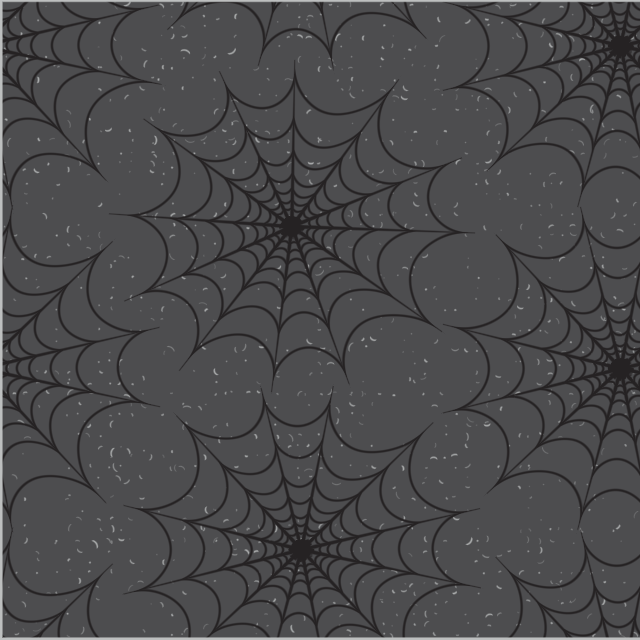
Reproduce this pattern procedurally as a Shadertoy shader.

```glsl
// Charcoal fabric of staggered spider webs, worn with pale flecks.

const vec3 GROUND = vec3(0.302, 0.302, 0.310);
const vec3 THREAD = vec3(0.145, 0.133, 0.137);
const vec3 FLECK  = vec3(0.72, 0.73, 0.73);
const vec3 MARGIN = vec3(0.74, 0.75, 0.75);

const vec2  PERIOD = vec2(1.0, 1.008);
const int   WEBS = 4;
const int   RAYS = 12;
const int   RINGS = 7;
const float REACH_UPRIGHT = 0.260;   // ray length near the vertical
const float REACH_LEVEL = 0.286;     // ray length elsewhere
const float RING_OUTER = 0.93;       // outer ring, share of ray length
const float RING_RATIO = 0.715;
const float SAG = 0.92;              // sag per radian of half sector
const float ARC_HALF = 0.0018;
const float RAY_HALF = 0.0031;
const float TIP_HALF = 0.0005;
const float HUB_RADIUS = 0.0175;
const float SOFTNESS = 0.0015;
const float FLECK_AMOUNT = 0.22;
const float TAU = 6.2831853;

const vec2 CENTRES[WEBS] = vec2[](
    vec2(0.456, 0.646), vec2(0.471, 0.141), vec2(0.970, 0.928), vec2(0.970, 0.424));

// Ray directions in degrees, counter-clockwise
const float ANGLES_A[RAYS] = float[](
    -156., -128., -97., -70., -35., -2., 22., 54., 89., 115., 144., 176.);
const float ANGLES_B[RAYS] = float[](
    -166., -137., -105., -79., -47., -12., 13., 44., 79., 104., 133., 166.);

vec2 hash2(vec2 cell) {
    uvec2 n = uvec2(ivec2(cell)) * uvec2(1597334673u, 3812015801u);
    uint h = (n.x ^ n.y) * 1597334673u;
    h = (h ^ (h >> 15)) * 2246822519u;
    h ^= h >> 13;
    return vec2(h & 65535u, h >> 16) / 65535.0;
}

float gradientDot(vec2 cell, vec2 offset) {
    float a = TAU * hash2(cell).x;
    return dot(vec2(cos(a), sin(a)), offset);
}

float gradientNoise(vec2 p) {
    vec2 i = floor(p), f = p - i;
    vec2 u = f * f * f * (f * (f * 6.0 - 15.0) + 10.0);
    vec2 e = vec2(0, 1);
    return mix(mix(gradientDot(i, f), gradientDot(i + e.yx, f - e.yx), u.x),
               mix(gradientDot(i + e, f - e), gradientDot(i + 1.0, f - 1.0), u.x), u.y);
}

float rayReach(float angle) {
    return mix(REACH_UPRIGHT, REACH_LEVEL, smoothstep(0.3, 0.65, abs(cos(angle))));
}

// Distance to the tapering ray from the hub
float rayDistance(vec2 q, float angle) {
    vec2 dir = vec2(cos(angle), sin(angle));
    float along = dot(q, dir), reach = rayReach(angle);
    float across = abs(dir.x * q.y - dir.y * q.x);
    float width = mix(RAY_HALF, TIP_HALF, clamp(along / reach, 0.0, 1.0));
    return max(across - width, max(-along, along - reach));
}

// Distance to the sagging threads of one sector; t runs from -1 to 1 across it
float arcDistance(float r, float t, float halfSpan, float reach, vec2 seed) {
    float sag = SAG * halfSpan;
    float s = sqrt(max(1.0 - t * t, 0.01));
    float base = 1.0 - sag * s;
    float slope = length(vec2(1.0, sag * t / (s * halfSpan * base))) / base;
    float d = 1.0, ring = RING_OUTER * reach;
    for (int i = 0; i < RINGS; i++) {
        float jitter = 1.0 + 0.08 * (hash2(seed + vec2(0, i)).x - 0.5);
        d = min(d, abs(r / base - ring * jitter) / slope - ARC_HALF);
        ring *= RING_RATIO;
    }
    return d;
}

float webDistance(vec2 q, float angles[RAYS], float seed) {
    float r = length(q), theta = atan(q.y, q.x + 1e-6);
    float d = r - HUB_RADIUS - 0.007 * gradientNoise(q * 130.0);
    for (int i = 0; i < RAYS; i++) {
        float a = radians(angles[i]), b = radians(angles[(i + 1) % RAYS]);
        float span = mod(b - a, TAU), turn = mod(theta - a, TAU);
        d = min(d, rayDistance(q, a));
        if (turn < span) {
            float u = turn / span;
            float reach = mix(rayReach(a), rayReach(b), u);
            d = min(d, arcDistance(r, 2.0 * u - 1.0, 0.5 * span, reach, vec2(float(i) + seed, 3)));
        }
    }
    return d;
}

// Short, randomly turned scratches, gathered in loose patches
float fleckCover(vec2 p, float grid, float blur) {
    vec2 cell = floor(p * grid), key = cell + vec2(grid * 9.0, 0);
    vec2 pick = hash2(key), shape = hash2(key + 211.0);
    vec2 q = fract(p * grid) - 0.35 - 0.3 * hash2(key + 503.0);
    float patchiness = 1.0 + 2.2 * gradientNoise(cell / grid * 9.0);
    float a = TAU * pick.y;
    vec2 dir = vec2(cos(a), sin(a));
    float along = dot(q, dir), bend = 1.2 * along * along;
    float halfLength = 0.28 * shape.x * shape.x;
    vec2 away = vec2(max(abs(along) - halfLength, 0.0), dir.x * q.y - dir.y * q.x - bend);
    float d = length(away) / grid - mix(0.0005, 0.0013, shape.y);
    float shown = step(pick.x, FLECK_AMOUNT * patchiness);
    return shown * mix(0.3, 0.9, shape.y) * (1.0 - smoothstep(-blur, blur, d));
}

void mainImage(out vec4 fragColor, in vec2 fragCoord) {
    vec2 p = fragCoord / iResolution.y;
    float pixel = 1.0 / iResolution.y, blur = max(pixel, SOFTNESS);

    // Worn ground
    float wear = max(fleckCover(p, 61.0, pixel), fleckCover(p + 0.37, 43.0, pixel));
    vec3 color = mix(GROUND, FLECK, wear);

    // Webs
    float d = 1.0;
    for (int i = 0; i < WEBS; i++) {
        vec2 q = p - CENTRES[i];
        q -= PERIOD * round(q / PERIOD);
        d = min(d, i == 0 ? webDistance(q, ANGLES_A, 0.0) : webDistance(q, ANGLES_B, 20.0 * float(i)));
    }
    color = mix(color, THREAD, 1.0 - smoothstep(-blur, blur, d));

    // Pale margin on the left, bottom and top
    float inset = min(p.x - 0.004, min(p.y - 0.004, 0.997 - p.y));
    color = mix(MARGIN, color, smoothstep(-blur, blur, inset));
    fragColor = vec4(color, 1.0);
}
```
